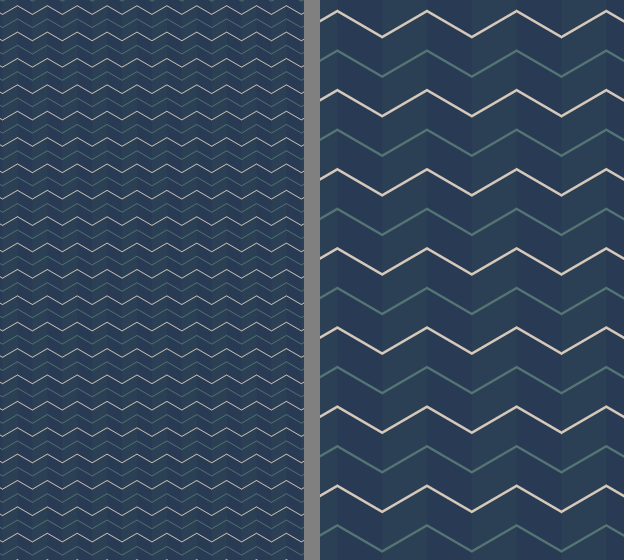
Left, the full canvas; right, a detail of the centre.
Write a Shadertoy shader that draws this pattern.

```glsl
// Fine chevron stripes, cream and muted green in turn, on folded navy pleats.
// A triangle wave bends the rows; each line is a distance band with box-filter
// coverage, and the pleats change tone at every peak and valley.

// Distance to the nearest multiple of period
float repeatDistance(float v, float period) {
    return abs(fract(v / period + 0.5) - 0.5) * period;
}

// Share of a pixel covered by a line, valid for lines thinner than a pixel
float lineCoverage(float dist, float width, float pixel) {
    float upper = min(0.5 * width, dist + 0.5 * pixel);
    float lower = max(-0.5 * width, dist - 0.5 * pixel);
    return clamp((upper - lower) / pixel, 0.0, 1.0);
}

void mainImage(out vec4 fragColor, in vec2 fragCoord) {
    float pixel = 1.0 / iResolution.y;
    vec2 p = fragCoord * pixel;
    vec2 period = vec2(0.05336, 0.0471);

    // Triangle wave: 0 on a peak, 1 in a valley
    float x = p.x - 0.0312;
    float fold = 2.0 * repeatDistance(x, period.x) / period.x;
    float row = p.y + 0.0155 * fold - 0.0007;

    // Pleats: falling slopes are darker than rising ones
    float pleat = 0.25 * period.x - repeatDistance(x - 0.25 * period.x, period.x);
    float falling = clamp(pleat / pixel + 0.5, 0.0, 1.0);
    vec3 color = mix(vec3(0.170, 0.250, 0.332), vec3(0.160, 0.230, 0.328), falling);

    // Lines: vertical offsets times the cosine of the 30 degree slope
    float greenDist = 0.865 * repeatDistance(row + 0.5 * period.y, period.y);
    float creamDist = 0.865 * repeatDistance(row, period.y);
    color = mix(color, vec3(0.33, 0.46, 0.45), lineCoverage(greenDist, 0.0014, pixel));
    color = mix(color, vec3(0.84, 0.79, 0.73), lineCoverage(creamDist, 0.0015, pixel));

    fragColor = vec4(color, 1.0);
}
```
